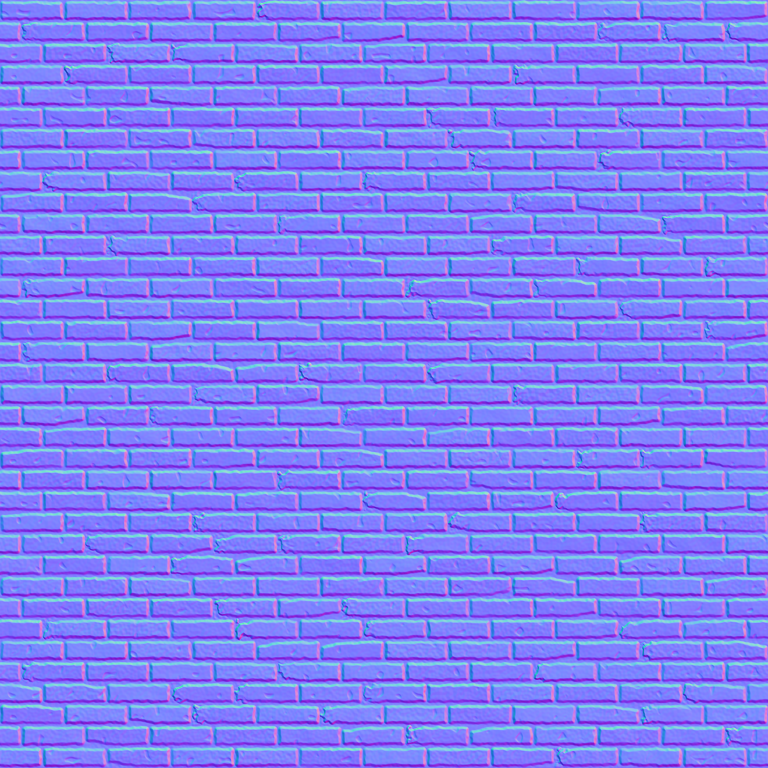
Give the GLSL for this texture map, as a Shadertoy shader.

```glsl
// Tangent-space normal map of a worn brick wall in a one-third running bond.

const float ROWS = 36.0;          // courses up the tile; one course is one unit
const float COLUMNS = 12.0;       // bricks along each course
const float BRICK_LENGTH = ROWS / COLUMNS;
const float TAU = 6.2831853;

float hash(vec2 p, float seed) {
    vec3 q = fract(vec3(p.xyx + seed * 7.31) * vec3(0.1031, 0.1030, 0.0973));
    q += dot(q, q.yzx + 33.33);
    return fract((q.x + q.y) * q.z);
}

float cornerSlope(vec2 corner, vec2 offset, float period) {
    float angle = TAU * hash(mod(corner, period), 3.0);
    return dot(vec2(cos(angle), sin(angle)), offset);
}

// Gradient noise that wraps after one tile; frequency is in cells per course.
float wrappedNoise(vec2 p, float frequency) {
    float period = ROWS * frequency;
    p *= frequency;
    vec2 i = floor(p), f = fract(p);
    vec2 u = f * f * f * (f * (f * 6.0 - 15.0) + 10.0);
    vec2 e = vec2(0.0, 1.0);
    float low = mix(cornerSlope(i, f, period),
                    cornerSlope(i + e.yx, f - e.yx, period), u.x);
    float high = mix(cornerSlope(i + e.xy, f - e.xy, period),
                     cornerSlope(i + e.yy, f - e.yy, period), u.x);
    return mix(low, high, u.y);
}

float boxDistance(vec2 p, vec2 halfSize, float radius) {
    vec2 d = abs(p) - halfSize + radius;
    return length(max(d, 0.0)) + min(max(d.x, d.y), 0.0) - radius;
}

// Narrows the upper or lower edge of some bricks towards one end.
float edgeTaper(vec2 local, vec2 id) {
    float end = hash(id, 1.0) < 0.5 ? -1.0 : 1.0;
    float edge = hash(id, 2.0) < 0.5 ? -1.0 : 1.0;
    float amount = 0.2 * smoothstep(0.6, 1.0, hash(id, 4.0));
    return amount * smoothstep(0.1, 1.5, local.x * end) * step(0.0, local.y * edge);
}

float wallHeight(vec2 p) {
    // Each course shifts by a third of a brick.
    float row = floor(p.y);
    float along = p.x + row + 1.0;
    float column = floor(along / BRICK_LENGTH);
    vec2 id = mod(vec2(column, row), vec2(COLUMNS, ROWS));
    vec2 local = vec2(along - (column + 0.5) * BRICK_LENGTH, p.y - row - 0.5);

    float broad = wrappedNoise(p, 1.0);
    float medium = wrappedNoise(p, 3.0);
    float grain = wrappedNoise(p, 6.0);

    // Outline with crumbled edges and a broken left end on some bricks.
    vec2 halfSize = vec2(1.43, 0.40 - edgeTaper(local, id));
    float d = boxDistance(local, halfSize, 0.09);
    float broken = step(0.82, hash(id, 5.0)) * smoothstep(0.5, 1.4, -local.x);
    d += 0.03 * broad + 0.06 * medium + 0.03 * grain;
    d += broken * (0.06 + 0.22 * medium + 0.12 * grain);
    float face = 1.0 - smoothstep(-0.10, 0.06, d);

    // Slightly tilted face, fine grain and scattered pits.
    vec2 tilt = (vec2(hash(id, 6.0), hash(id, 8.0)) - 0.5) * vec2(0.05, 0.16);
    float pits = smoothstep(0.32, 0.52, wrappedNoise(p + 0.37, 2.0));
    float relief = dot(tilt, local) + 0.03 * broad - 0.035 * pits;
    float roughness = mix(0.006, 0.018, hash(id, 9.0)) + 0.02 * broken;
    return face * (0.12 + relief) + roughness * (grain + 0.6 * medium);
}

vec3 wallNormal(vec2 p) {
    vec2 e = vec2(0.03, 0.0);
    vec2 slope = vec2(wallHeight(p + e.xy) - wallHeight(p - e.xy),
                      wallHeight(p + e.yx) - wallHeight(p - e.yx)) / (2.0 * e.x);
    return normalize(vec3(-slope, 1.0));
}

void mainImage(out vec4 fragColor, in vec2 fragCoord) {
    // Average four samples per pixel to smooth the edges.
    vec3 normal = vec3(0.0);
    for (int k = 0; k < 4; k++) {
        vec2 offset = vec2(k % 2, k / 2) * 0.5 - 0.25;
        normal += wallNormal((fragCoord + offset) / iResolution.xy * ROWS);
    }
    fragColor = vec4(0.5 + 0.5 * normal / 4.0, 1.0);
}
```
